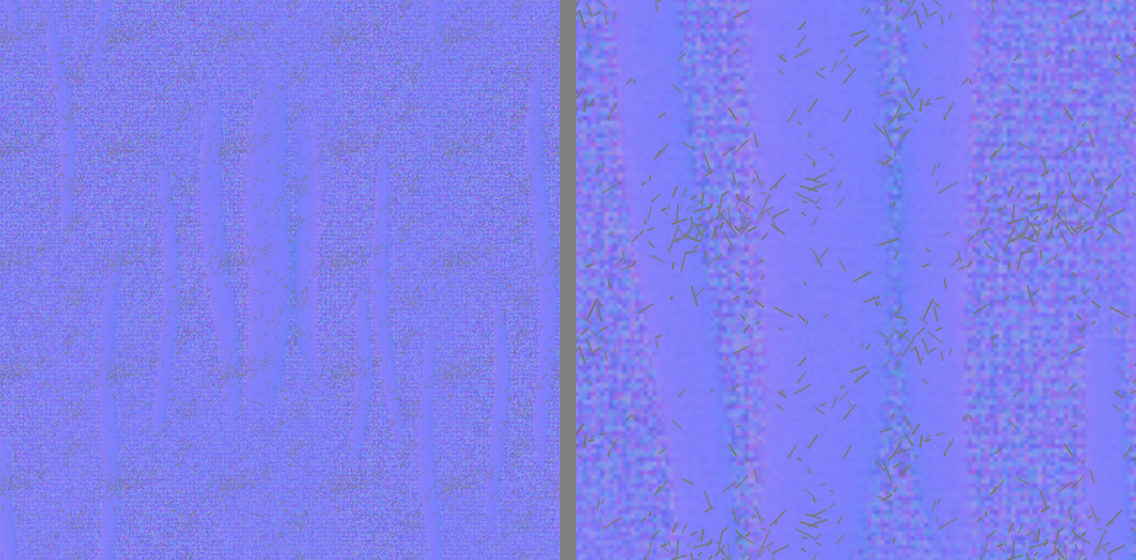
Left: the whole. Right: its middle third, enlarged.
Write a Shadertoy shader that draws this texture map.

```glsl
#define REPEATS 5.0        // scratch patches across and down
#define STROKE_GRID 30.0   // stroke slots per patch side
#define STROKE_LAYERS 3
#define STROKE_WIDTH 0.085 // half width, in slots
#define FOLDS 12
#define FOLD_TILT 0.085
#define GRAIN 384.0        // grain cells across the tile
#define GRAIN_TILT 0.34
#define GRAIN_SHADE 0.075
#define THREADS 128.0      // woven threads across the tile
#define THREAD_TILT 0.045
#define SCRATCH_COLOR vec3(0.46, 0.47, 0.42)

const float TAU = 6.2831853;

// Integer hash: three values in 0..1
vec3 hash3(vec2 cell, int seed) {
    uvec3 v = uvec3(uint(cell.x), uint(cell.y), uint(seed));
    v = v * 1664525u + 1013904223u;
    v.x += v.y * v.z; v.y += v.z * v.x; v.z += v.x * v.y;
    v ^= v >> 16u;
    v.x += v.y * v.z; v.y += v.z * v.x; v.z += v.x * v.y;
    return vec3(v >> 8u) / 16777216.0;
}

// Shortest offset on a unit tile
vec2 wrapOffset(vec2 d) { return fract(d + 0.5) - 0.5; }

// Value noise that wraps after a whole number of cells
vec3 wrapNoise(vec2 uv, vec2 period, int seed) {
    vec2 p = uv * period, i = floor(p), f = p - i;
    f = f * f * (3.0 - 2.0 * f);
    vec3 a = hash3(mod(i, period), seed);
    vec3 b = hash3(mod(i + vec2(1, 0), period), seed);
    vec3 c = hash3(mod(i + vec2(0, 1), period), seed);
    vec3 d = hash3(mod(i + vec2(1, 1), period), seed);
    return mix(mix(a, b, f.x), mix(c, d, f.x), f.y);
}

// Soft tilted blob inside one patch
float blob(vec2 p, vec2 center, vec2 size, float tilt) {
    vec2 d = wrapOffset(p - center);
    d.y -= tilt * d.x;
    d /= size;
    return exp(-dot(d, d));
}

// Chance of a stroke at a place in the patch
float scratchDensity(vec2 p) {
    float density = 0.035;
    density += 0.70 * blob(p, vec2(0.08, 0.68), vec2(0.21, 0.08), 0.3);
    density += 0.34 * blob(p, vec2(0.65, 0.32), vec2(0.11, 0.09), -0.2);
    density += 0.26 * blob(p, vec2(0.45, 0.15), vec2(0.10, 0.07), 0.2);
    density += 0.22 * blob(p, vec2(0.64, 0.99), vec2(0.12, 0.06), 0.3);
    density += 0.40 * blob(p, vec2(0.38, 0.73), vec2(0.025, 0.11), 0.0);
    return density;
}

float segmentDistance(vec2 p, vec2 dir, float halfLength) {
    float along = clamp(dot(p, dir), -halfLength, halfLength);
    return length(p - dir * along);
}

// Coverage of short crossing strokes, the same in every patch
float scratches(vec2 uv) {
    vec2 p = uv * REPEATS * STROKE_GRID, base = floor(p);
    float pixel = REPEATS * STROKE_GRID / iResolution.y;
    float cover = 0.0;
    for (int layer = 0; layer < STROKE_LAYERS; layer++)
    for (int y = -1; y <= 1; y++)
    for (int x = -1; x <= 1; x++) {
        vec2 cell = base + vec2(x, y);
        vec2 slot = mod(cell, STROKE_GRID);
        vec3 place = hash3(slot, 10 + layer);
        vec3 form = hash3(slot, 20 + layer);
        if (place.z > scratchDensity((slot + 0.5) / STROKE_GRID)) continue;
        // Mostly rising strokes, some falling
        float angle = 0.85 + 1.2 * (fract(form.x * 7.0) - 0.5);
        if (form.x > 0.68) angle = -angle;
        float d = segmentDistance(p - cell - place.xy,
                                  vec2(cos(angle), sin(angle)), mix(0.15, 0.95, form.y * form.y));
        float line = clamp(0.5 + (STROKE_WIDTH - d) / pixel, 0.0, min(1.0, 2.0 * STROKE_WIDTH / pixel));
        cover = max(cover, line * mix(0.5, 1.0, form.z));
    }
    return cover;
}

// Long upright folds: x is the sideways tilt, y the smoothed area
vec2 folds(vec2 uv) {
    vec2 result = vec2(0.0);
    for (int i = 0; i < FOLDS; i++) {
        vec3 place = hash3(vec2(i, 3), 31);
        vec3 form = hash3(vec2(i, 7), 47);
        float x0 = (float(i) + 0.2 + 0.6 * place.x) / float(FOLDS);
        float dy = wrapOffset(vec2(0.0, uv.y - place.y)).y;
        float t = dy / mix(0.16, 0.42, place.z);
        float center = x0 + 0.16 * (form.x - 0.5) * dy + 0.01 * sin(dy * 11.0 + form.y * TAU);
        float width = mix(0.013, 0.045, form.z * form.z * form.z) * sqrt(max(1.0 - t * t, 0.0));
        float s = wrapOffset(vec2(uv.x - center, 0.0)).x / max(width, 0.0001);
        float rim = abs(s) - 1.0;
        float fade = smoothstep(1.0, 0.7, abs(t));
        float edge = exp(-rim * rim * (rim > 0.0 ? 14.0 : 5.0));
        result.x -= FOLD_TILT * sign(s) * edge * fade * (form.y > 0.8 ? -1.0 : 1.0);
        result.y = max(result.y, smoothstep(1.15, 0.8, abs(s)) * fade);
    }
    return result;
}

void mainImage(out vec4 fragColor, in vec2 fragCoord) {
    vec2 uv = fragCoord / iResolution.xy;
    vec2 fold = folds(uv);

    // Woven grain, flattened on folds and a little in worn areas
    vec3 wear = wrapNoise(uv, vec2(9, 4), 5);
    float rough = mix(1.0, 0.15, fold.y) * mix(0.75, 1.1, smoothstep(0.15, 0.6, wear.x));
    vec3 grain = wrapNoise(uv, vec2(GRAIN), 1);
    vec2 weave = THREAD_TILT * cos(TAU * THREADS * uv + vec2(0.0, 1.0));
    vec2 tilt = (GRAIN_TILT * (grain.xy - 0.5) + weave) * rough;
    tilt.x += fold.x + 0.03 * (wear.y - 0.5);

    // Encode the surface direction, then lay the scratches over it
    float blue = 0.99 - GRAIN_SHADE * rough * grain.z - 0.75 * dot(tilt, tilt);
    vec3 color = vec3(0.503 + 0.5 * tilt, blue);
    color = mix(color, SCRATCH_COLOR, scratches(uv));
    fragColor = vec4(clamp(color, 0.0, 1.0), 1.0);
}
```
